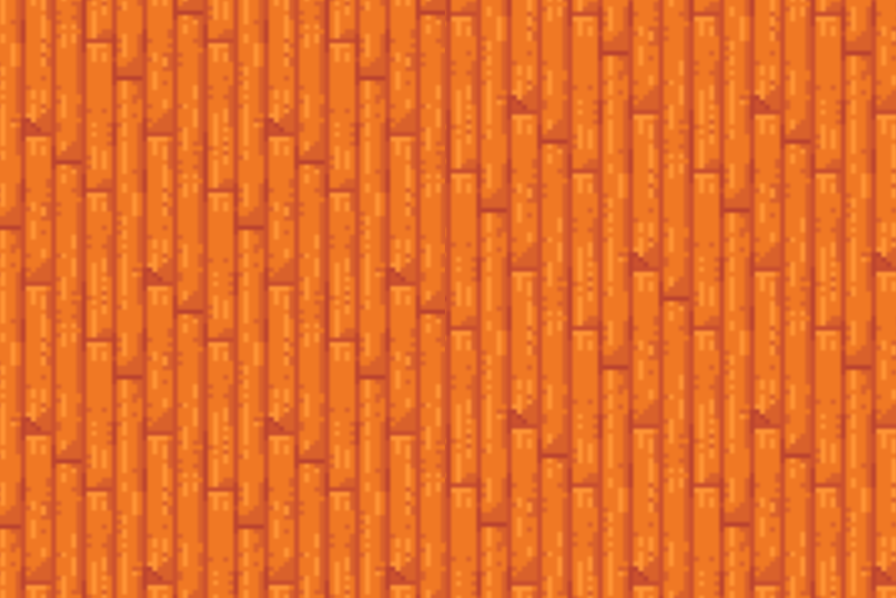
Give the GLSL for this texture, as a WebGL 1 fragment shader.

```glsl
precision highp float;
uniform vec2 u_resolution;

const vec3 ORANGE = vec3(0.94, 0.47, 0.14);
const vec3 SHADE = vec3(0.85, 0.38, 0.17);
const vec3 RUST = vec3(0.80, 0.32, 0.18);
const vec3 DARK = vec3(0.73, 0.26, 0.18);
const vec3 LIGHT = vec3(1.0, 0.58, 0.21);

float hash(vec2 p) {
  return fract(sin(dot(p, vec2(127.1, 311.7))) * 43758.5453);
}

// One cell of the planking; rows count downward
vec3 plankCell(vec2 cell) {
  float column = floor((cell.x + 0.5) / 6.0);
  float u = cell.x - column * 6.0;
  float kind = mod(column, 4.0);
  float group = floor((column + 0.5) / 4.0);
  bool notched = kind == 1.0;
  bool wide = kind == 1.0 || kind == 3.0;

  // Every second group of four planks drops by half a tile
  float joint = kind == 0.0 ? 48.0 : kind == 1.0 ? 28.0 : kind == 2.0 ? 34.0 : 40.0;
  float row = mod(cell.y - joint - 32.0 * mod(group, 2.0) + 128.0, 64.0);
  float span = wide ? 32.0 : 64.0;
  float below = mod(row, span);
  float rise = span - below;
  float lane = u + kind * 6.0;
  float grain = hash(vec2(lane, row));
  float run = hash(vec2(lane + 31.0, floor(row / 5.0)));

  // Seam between planks
  if (u < 0.5) {
    bool deep = below < 2.0 || rise < 4.0 || run > 0.88;
    return deep ? mix(RUST, DARK, 0.85) : RUST;
  }

  // End joint
  if (below < 0.5) return wide ? mix(RUST, DARK, 0.25) : DARK;

  vec3 color = ORANGE;

  // Broken grain highlights and worn right edge
  if (u == 2.0 && run > 0.52 && grain > 0.25) color = LIGHT;
  if (u == 4.0 && run > 0.62 && grain > 0.35) color = LIGHT;
  if (u == 5.0 && (wide ? run > 0.62 : run > 0.25) && grain > 0.15) color = SHADE;
  if (u == 1.0 && grain > 0.88) color = SHADE;
  if (u == 4.0 && grain < 0.09) color = SHADE;

  // Lit upper end of the broad planks, shadow on the others
  if (wide) {
    if (below < 1.5 && u < 4.5) color = LIGHT;
    if (below < 4.5 && (u == 2.0 || (u == 4.0 && below != 2.0))) color = LIGHT;
  } else if (below < 3.5 && u > 2.0 + below) {
    color = SHADE;
  }

  // Shadow gathering above the joint
  if (notched && rise < 6.0 && u >= rise) color = SHADE;
  if (kind == 3.0 && rise < 2.5 && u > 1.0 + rise) color = SHADE;
  if (!wide && rise < 4.5 && u >= rise - 0.5) color = SHADE;

  // Chipped corner on alternate ends
  if (notched && row > 32.0 && rise < 5.0) {
    float diagonal = u + rise;
    if (diagonal == 4.0) color = DARK;
    else if (diagonal < 4.0) color = RUST;
    else if (diagonal == 5.0 && u < 2.5) color = LIGHT;
  }
  return color;
}

// Soft blend between neighbouring cells
vec3 planks(vec2 p) {
  p -= 0.5;
  vec2 cell = floor(p);
  vec2 f = smoothstep(0.0, 1.0, p - cell);
  vec3 top = mix(plankCell(cell), plankCell(cell + vec2(1.0, 0.0)), f.x);
  vec3 bottom = mix(plankCell(cell + vec2(0.0, 1.0)), plankCell(cell + 1.0), f.x);
  return mix(top, bottom, f.y);
}

void main() {
  vec2 uv = gl_FragCoord.xy / u_resolution;
  float across = uv.x * 177.0 + 1.9;
  float down = 1.0 - uv.y;

  // Two panels, the right one slightly stretched and raised
  vec3 left = planks(vec2(across, down * 128.0 - 0.25));
  vec3 right = planks(vec2(across, down * 121.8 + 5.65));
  float pixel = 0.5 / u_resolution.x;
  float panel = smoothstep(-pixel, pixel, uv.x - 0.4967);
  gl_FragColor = vec4(mix(left, right, panel), 1.0);
}
```
